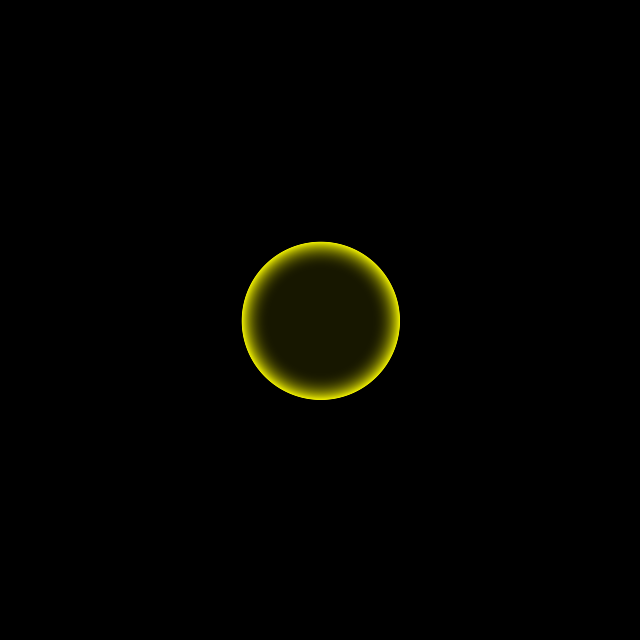
This background is drawn by a WebGL 1 fragment shader. Its source:

```glsl
precision highp float;
// A dim olive disc with a glowing yellow rim, on black.
// The disc is a circle distance mask; its glow is a power curve
// of the radius that rises from the inner flat area to the edge.

uniform vec2 u_resolution;

const vec3 BACKGROUND = vec3(0.0);
const vec3 GLOW_COLOR = vec3(1.0, 1.0, 0.0);
const vec2 DISC_CENTER = vec2(0.5013, 0.4987);
const float DISC_RADIUS = 0.1237;
const float CORE_LEVEL = 0.09;
const float RIM_LEVEL = 0.95;
const float GLOW_START = 0.63;
const float GLOW_POWER = 2.5;

// Coverage of a circle, softened over the given width
float discMask(float dist, float radius, float softness) {
    return 1.0 - smoothstep(-0.5 * softness, 0.5 * softness, dist - radius);
}

// Brightness from the core to the rim, for a radius of 0 to 1
float rimGlow(float r, float start, float power) {
    float t = clamp((r - start) / (1.0 - start), 0.0, 1.0);
    return mix(CORE_LEVEL, RIM_LEVEL, pow(t, power));
}

void main() {
    // Canvas units, centred so the disc stays round on any shape
    float side = min(u_resolution.x, u_resolution.y);
    vec2 uv = (gl_FragCoord.xy - 0.5 * u_resolution) / side + 0.5;
    float dist = length(uv - DISC_CENTER);

    // Disc over the background
    float mask = discMask(dist, DISC_RADIUS, 1.0 / side);
    float glow = rimGlow(dist / DISC_RADIUS, GLOW_START, GLOW_POWER);
    gl_FragColor = vec4(mix(BACKGROUND, GLOW_COLOR * glow, mask), 1.0);
}
```
